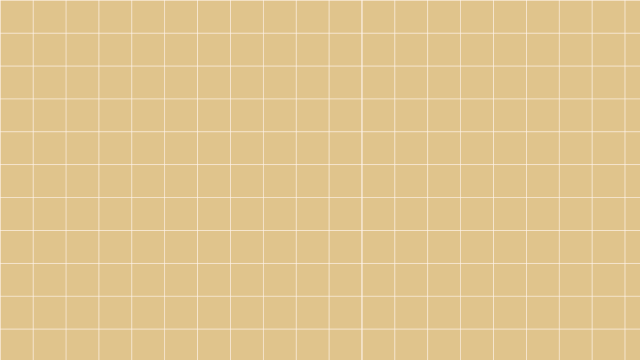
This pattern is drawn by a WebGL 2 fragment shader. Its source:

```glsl
#version 300 es
precision highp float;
// Square grid of hairline cream rules on flat sand, about 19.5 cells across by 11 down.
// Cells are counted from the top left in units of canvas height; each rule is
// box-filtered against the pixel, so thin lines keep their true weight at any size.

uniform vec2 u_resolution;
out vec4 fragColor;

// Share of a pixel-wide interval covered by a rule at the given distance.
float ruleCoverage(float dist, float width, float pixel) {
    return clamp(0.5 * (width + pixel) - dist, 0.0, min(width, pixel)) / pixel;
}

// Slight change of ink strength from one rule to the next.
float ruleStrength(float index) {
    return 0.95 + 0.05 * sin(index * 2.1 + 0.6);
}

void main() {
    float pixel = 1.0 / u_resolution.y;
    vec2 p = vec2(gl_FragCoord.x, u_resolution.y - gl_FragCoord.y) * pixel;

    // Nearest rule in each direction; rules sit just inside the cell's edge
    float pitch = 0.09133;
    vec2 cell = (p - 0.0008) / pitch;
    vec2 index = floor(cell + 0.5);
    vec2 dist = abs(cell - index) * pitch;

    // The eleventh upright after the left edge is heavier than the rest
    float heavy = 1.0 - step(0.5, abs(index.x - 11.0));
    float uprightWidth = mix(0.0019, 0.0034, heavy);

    float upright = ruleCoverage(dist.x, uprightWidth, pixel) * ruleStrength(index.x);
    float level = ruleCoverage(dist.y, 0.0019, pixel) * ruleStrength(index.y + 5.0);

    // Cream rules over sand, joined without doubling at the crossings
    vec3 sand = vec3(0.88, 0.77, 0.55);
    vec3 cream = vec3(1.0, 0.96, 0.93);
    float ink = 1.0 - (1.0 - upright) * (1.0 - level);
    fragColor = vec4(mix(sand, cream, ink), 1.0);
}
```
